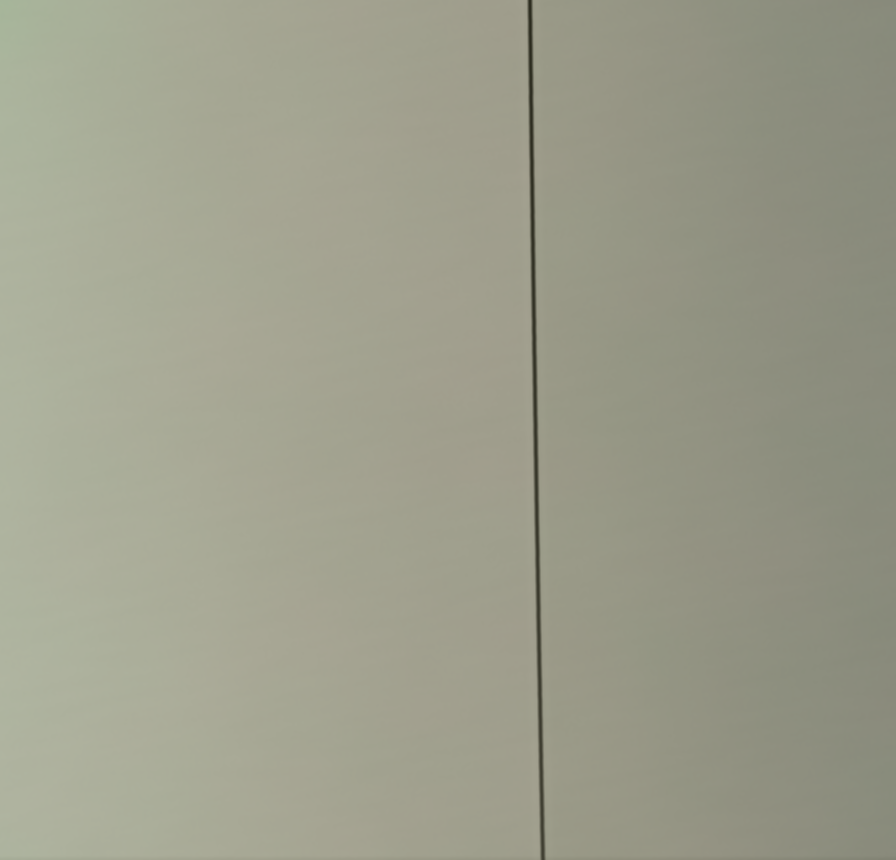
Write a WebGL 1 fragment shader that draws this texture.

```glsl
precision highp float;
// Softly lit matte grey-green panels divided by one thin, slightly bowed dark seam.

uniform vec2 u_resolution;

// Panel tones, from the lit left side to the shaded right side
const vec3 LIT_EDGE = vec3(0.688, 0.710, 0.630);
const vec3 LIT_PANEL = vec3(0.658, 0.660, 0.586);
const vec3 SEAM_LEFT = vec3(0.622, 0.615, 0.548);
const vec3 SEAM_RIGHT = vec3(0.606, 0.604, 0.533);
const vec3 SHADE_EDGE = vec3(0.535, 0.542, 0.483);
const vec3 CORNER_TINT = vec3(-0.030, 0.015, -0.015);
const float LIGHT_SLANT = 0.05;

// Seam position and profile, in canvas widths
const float SEAM_TOP = 0.5915;
const float SEAM_BOTTOM = 0.6060;
const float SEAM_BOW = 0.0010;
const float SEAM_HALF_WIDTH = 0.0022;
const float SEAM_SOFTNESS = 0.0021;
const vec3 SEAM_DARK = vec3(0.165, 0.165, 0.115);
const vec3 SEAM_FADED = vec3(0.250, 0.245, 0.195);

// Surface variation
const float MOTTLE = 0.014;
const float TINT = 0.013;
const float BRUSH = 0.005;
const float GRAIN = 0.003;

vec2 gradientAt(vec2 cell) {
  vec3 h = fract(vec3(cell.xyx) * vec3(0.1031, 0.1030, 0.0973));
  h += dot(h, h.yzx + 33.33);
  float angle = 6.2832 * fract((h.x + h.y) * h.z);
  return vec2(cos(angle), sin(angle));
}

float gradientNoise(vec2 p) {
  vec2 i = floor(p);
  vec2 f = p - i;
  vec2 u = f * f * f * (f * (f * 6.0 - 15.0) + 10.0);
  float a = dot(gradientAt(i), f);
  float b = dot(gradientAt(i + vec2(1.0, 0.0)), f - vec2(1.0, 0.0));
  float c = dot(gradientAt(i + vec2(0.0, 1.0)), f - vec2(0.0, 1.0));
  float d = dot(gradientAt(i + 1.0), f - 1.0);
  return mix(mix(a, b, u.x), mix(c, d, u.x), u.y);
}

float fractalNoise(vec2 p) {
  float sum = 0.0;
  float amplitude = 0.5;
  for (int octave = 0; octave < 4; octave++) {
    sum += amplitude * gradientNoise(p);
    p = p * 2.03 + vec2(17.3, 9.1);
    amplitude *= 0.5;
  }
  return sum;
}

float seamCentre(float y) {
  return mix(SEAM_BOTTOM, SEAM_TOP, y) - SEAM_BOW * 4.0 * y * (1.0 - y);
}

// Broad light falloff across both panels, reaching further right at the bottom
vec3 panelColour(vec2 uv, float seamOffset) {
  float across = uv.x + LIGHT_SLANT * (uv.y - 0.5);
  vec3 left = mix(LIT_EDGE, LIT_PANEL, smoothstep(-0.10, 0.30, across));
  left = mix(left, SEAM_LEFT, smoothstep(0.16, 0.64, across));
  vec3 right = mix(SEAM_RIGHT, SHADE_EDGE, smoothstep(0.55, 1.04, across));
  vec3 colour = mix(left, right, smoothstep(-0.004, 0.004, seamOffset));
  float corner = exp(-9.0 * length(uv - vec2(0.0, 1.0)));
  return colour + CORNER_TINT * corner;
}

// Cloudy tint, faint slanted brushing and fine grain
vec3 surfaceVariation(vec2 p) {
  float cloud = fractalNoise(p * 4.0 + 3.7);
  float warmth = fractalNoise(p * vec2(6.0, 9.0) + 21.4);
  vec2 slanted = vec2(p.x + 0.2 * p.y, p.y - 0.2 * p.x);
  float brush = gradientNoise(slanted * vec2(15.0, 75.0));
  float grain = gradientNoise(p * 170.0);
  vec3 tint = vec3(1.0, -0.45, 0.25) * warmth * TINT;
  return tint + cloud * MOTTLE + brush * BRUSH + grain * GRAIN;
}

void main() {
  vec2 uv = gl_FragCoord.xy / u_resolution;
  vec2 p = gl_FragCoord.xy / u_resolution.x;
  float seamOffset = uv.x - seamCentre(uv.y);

  vec3 colour = panelColour(uv, seamOffset) + surfaceVariation(p);

  // Slight bright lip beside the seam and a dim lower border
  colour += 0.008 * exp(-pow((abs(seamOffset) - 0.008) / 0.004, 2.0));
  colour -= 0.030 * (1.0 - smoothstep(0.0, 0.006, uv.y));

  // Dark seam, fading a little toward the bottom
  float softness = max(SEAM_SOFTNESS, 0.7 / u_resolution.x);
  float ragged = 0.0002 * gradientNoise(vec2(p.y * 120.0, 4.5));
  float distanceToSeam = abs(seamOffset + ragged) - SEAM_HALF_WIDTH;
  float seam = 1.0 - smoothstep(-softness, softness, distanceToSeam);
  colour = mix(colour, mix(SEAM_FADED, SEAM_DARK, uv.y), seam);

  gl_FragColor = vec4(clamp(colour, 0.0, 1.0), 1.0);
}
```
